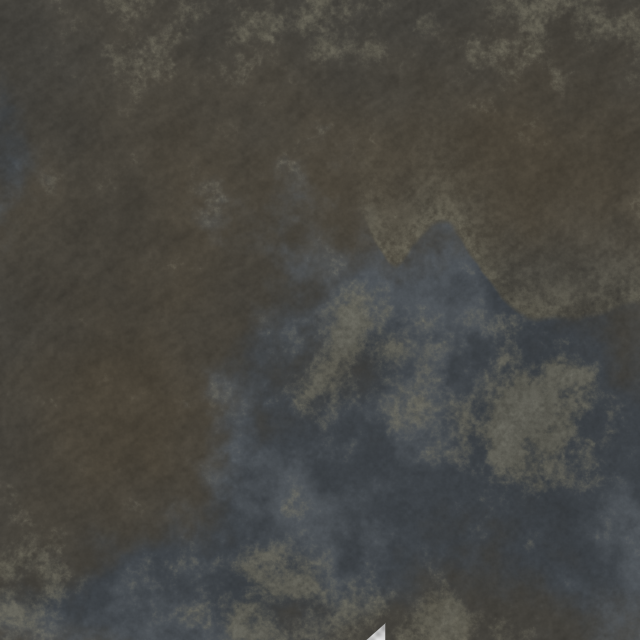
Reproduce this texture procedurally as a Shadertoy shader.

```glsl
const vec3 UMBER = vec3(0.285, 0.262, 0.220);
const vec3 NEUTRAL = vec3(0.278, 0.270, 0.248);
const vec3 SLATE = vec3(0.242, 0.264, 0.286);
const vec3 PALE_SLATE = vec3(0.295, 0.318, 0.340);
const vec3 SAND = vec3(0.375, 0.365, 0.315);
const vec3 CHIP = vec3(0.78);

float hash(vec2 p) {
    vec3 q = fract(vec3(p.xyx) * 0.1031);
    q += dot(q, q.yzx + 33.33);
    return fract((q.x + q.y) * q.z);
}

float noise(vec2 p) {
    vec2 cell = floor(p), f = fract(p);
    f = f * f * (3.0 - 2.0 * f);
    float low = mix(hash(cell), hash(cell + vec2(1, 0)), f.x);
    float high = mix(hash(cell + vec2(0, 1)), hash(cell + vec2(1, 1)), f.x);
    return mix(low, high, f.y);
}

float fbm(vec2 p, int octaves) {
    float sum = 0.0, weight = 0.5, total = 0.0;
    for (int i = 0; i < octaves; i++) {
        sum += weight * noise(p);
        total += weight;
        weight *= 0.55;
        p = mat2(1.6, 1.2, -1.2, 1.6) * p + 17.3;
    }
    return sum / total;
}

// Soft elliptical stain
float stain(vec2 p, vec2 center, vec2 radius) {
    vec2 d = (p - center) / radius;
    return exp(-dot(d, d));
}

// Height of the sharp edge between sand and slate
float crest(float x) {
    float peak = (x - 0.685) / 0.085;
    return 0.495 + 0.155 * exp(-peak * peak)
        + 0.17 * smoothstep(0.63, 0.55, x) + 0.03 * smoothstep(0.9, 1.0, x);
}

float slateAmount(vec2 p) {
    float s = stain(p, vec2(0.72, 0.50), vec2(0.20, 0.14));
    s += stain(p, vec2(0.95, 0.24), vec2(0.20, 0.24));
    s += stain(p, vec2(0.58, 0.22), vec2(0.22, 0.15));
    s += stain(p, vec2(0.24, 0.07), vec2(0.24, 0.10));
    s += 0.7 * stain(p, vec2(0.0, 0.78), vec2(0.07, 0.16));
    s += 0.45 * stain(p, vec2(0.42, 0.45), vec2(0.09, 0.25));
    return s;
}

float sandAmount(vec2 p) {
    float s = stain(p, vec2(0.82, 0.34), vec2(0.13, 0.15));
    s += 0.9 * stain(p, vec2(0.55, 0.42), vec2(0.09, 0.11));
    s += 0.9 * stain(p, vec2(0.70, 0.03), vec2(0.13, 0.07));
    s += 0.7 * stain(p, vec2(0.42, 0.07), vec2(0.14, 0.09));
    s += 0.7 * stain(p, vec2(0.03, 0.10), vec2(0.10, 0.10));
    s += 0.45 * stain(p, vec2(0.45, 0.97), vec2(0.45, 0.09));
    s += 0.5 * stain(p, vec2(0.95, 0.95), vec2(0.20, 0.09));
    return s;
}

float umberAmount(vec2 p) {
    float s = stain(p, vec2(0.18, 0.38), vec2(0.22, 0.25));
    s += stain(p, vec2(0.84, 0.76), vec2(0.30, 0.16));
    return s + 0.5 * stain(p, vec2(0.25, 0.75), vec2(0.30, 0.20));
}

// Triangle coverage, corners counterclockwise
float triangle(vec2 p, vec2 a, vec2 b, vec2 c, float soft) {
    vec2 ab = normalize(b - a), bc = normalize(c - b), ca = normalize(a - c);
    vec2 pa = p - a, pb = p - b, pc = p - c;
    float inside = min(ab.x * pa.y - ab.y * pa.x, bc.x * pb.y - bc.y * pb.x);
    inside = min(inside, ca.x * pc.y - ca.y * pc.x);
    return smoothstep(-soft, soft, inside);
}

void mainImage(out vec4 fragColor, in vec2 fragCoord) {
    vec2 uv = fragCoord / iResolution.xy;
    vec2 warp = vec2(fbm(uv * 9.0, 4), fbm(uv * 9.0 + 41.0, 4)) - 0.5;
    vec2 p = uv + 0.13 * warp;
    float cloud = fbm(uv * 6.0 + 8.0, 5) - 0.5;
    float mottle = fbm(uv * 24.0 + 3.0, 5) - 0.5;
    float grain = fbm(uv * 150.0, 3) - 0.5;

    // Broad stains
    vec3 color = mix(NEUTRAL, UMBER, clamp(umberAmount(p) + cloud, 0.0, 1.0));
    float slate = smoothstep(0.2, 0.8, slateAmount(p) + 0.8 * cloud + 0.5 * mottle);
    float pale = smoothstep(-0.08, 0.25, cloud + 0.5 * mottle);
    float above = uv.y + 0.025 * warp.y - crest(uv.x + 0.025 * warp.x);
    float edgeZone = smoothstep(0.54, 0.60, uv.x);
    slate *= 1.0 - edgeZone * smoothstep(-0.006, 0.008, above);
    color = mix(color, mix(SLATE, PALE_SLATE, pale), 0.92 * slate);

    // Grainy sand patches and the band along the crest
    float sand = sandAmount(p) + 1.5 * mottle + 0.5 * cloud + 0.5 * grain;
    sand = 0.72 * smoothstep(0.3, 0.95, sand);
    float band = smoothstep(-0.006, 0.008, above) * exp(-max(above, 0.0) * 15.0);
    band *= edgeZone * clamp(0.8 + 1.4 * mottle + grain, 0.0, 1.0);
    color = mix(color, SAND, clamp(max(sand, 0.8 * band), 0.0, 1.0));

    // Slanted relief and fine grain
    vec2 slant = mat2(0.87, -0.5, 0.5, 0.87) * uv * vec2(28.0, 60.0);
    float relief = fbm(slant, 3) - fbm(slant + vec2(-0.2, 0.45), 3);
    color *= 1.0 + 0.20 * cloud + 0.22 * mottle + 0.12 * relief * (1.0 - slate);
    color *= 1.0 + grain * mix(0.16, 0.36, max(sand, band));

    // Pale chip at the lower edge
    float soft = 0.7 / iResolution.y;
    float chip = triangle(uv, vec2(0.568, -0.004), vec2(0.602, -0.004), vec2(0.602, 0.026), soft);
    float facet = 0.8 + 0.4 * noise(uv * 110.0);
    color = mix(color, CHIP * facet, chip);

    fragColor = vec4(color, 1.0);
}
```
